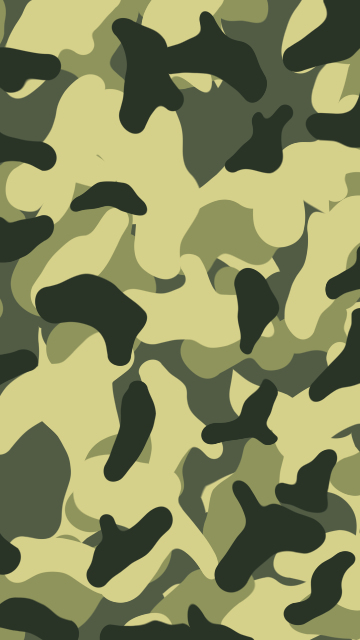
This pattern is drawn by a WebGL 1 fragment shader. Its source:

```glsl
precision highp float;
// Woodland camouflage: layers of bent, lobed strokes in four flat greens.

uniform vec2 u_resolution;

// Palette
const vec3 SAND   = vec3(0.84, 0.82, 0.54);
const vec3 OLIVE  = vec3(0.56, 0.58, 0.36);
const vec3 FOREST = vec3(0.32, 0.36, 0.27);
const vec3 NIGHT  = vec3(0.16, 0.20, 0.15);

// Stroke layers: cell size (canvas heights), spine length and radius (cells)
const vec3 FOREST_STROKE = vec3(0.215, 0.85, 0.27);
const vec3 OLIVE_STROKE  = vec3(0.200, 0.78, 0.20);
const vec3 SAND_STROKE   = vec3(0.210, 0.88, 0.14);
const vec3 NIGHT_STROKE  = vec3(0.182, 0.70, 0.11);

const int   SEGMENTS   = 3;     // bends in each stroke
const float LEAN       = 0.6;   // mean stroke angle, radians
const float LEAN_RANGE = 1.7;   // spread of stroke angles
const float BEND       = 2.2;   // spread of the turn at each joint
const float JITTER     = 0.6;   // scatter of strokes inside their cells
const float BLEND      = 0.09;  // rounding where parts of a stroke join
const float WARP_SCALE = 11.0;  // lobes per canvas height
const float WARP_SIZE  = 0.032; // depth of the lobes

float hash(vec2 p, float salt) {
  vec3 q = fract(p.xyx * vec3(0.1031, 0.1030, 0.0973) + salt * 0.137);
  q += dot(q, q.yzx + 33.33);
  return fract((q.x + q.y) * q.z);
}

float noise(vec2 p, float salt) {
  vec2 i = floor(p), f = fract(p);
  f = f * f * f * (f * (f * 6.0 - 15.0) + 10.0);
  vec2 e = vec2(1.0, 0.0);
  return mix(mix(hash(i, salt), hash(i + e, salt), f.x),
             mix(hash(i + e.yx, salt), hash(i + e.xx, salt), f.x), f.y);
}

float smoothMin(float a, float b) {
  float h = max(BLEND - abs(a - b), 0.0) / BLEND;
  return min(a, b) - 0.25 * h * h * BLEND;
}

vec2 heading(float angle) {
  return vec2(cos(angle), sin(angle));
}

// Capsule whose radius changes from ra at a to rb at b
float taperedCapsule(vec2 p, vec2 a, vec2 b, float ra, float rb) {
  vec2 pa = p - a, ba = b - a;
  float h = clamp(dot(pa, ba) / dot(ba, ba), 0.0, 1.0);
  return length(pa - ba * h) - mix(ra, rb, h);
}

// One wandering stroke around the origin, with a side lobe
float strokeDistance(vec2 p, vec2 id, float span, float radius) {
  float size = mix(0.75, 1.25, hash(id, 1.0));
  span *= size;
  radius *= size;
  float angle = LEAN + LEAN_RANGE * (hash(id, 2.0) - 0.5);
  vec2 a = -0.5 * span * heading(angle);
  float ra = radius * mix(0.65, 1.35, hash(id, 3.0));
  float d = 10.0;
  for (int i = 0; i < SEGMENTS; i++) {
    float salt = 4.0 + 2.0 * float(i);
    vec2 b = a + heading(angle) * span / float(SEGMENTS);
    float rb = radius * mix(0.65, 1.35, hash(id, salt));
    d = smoothMin(d, taperedCapsule(p, a, b, ra, rb));
    angle += BEND * (hash(id, salt + 1.0) - 0.5);
    a = b;
    ra = rb;
  }
  float side = hash(id, 20.0) < 0.5 ? -1.3 : 1.3;
  vec2 tip = heading(LEAN + side) * span * 0.36;
  return smoothMin(d, taperedCapsule(p, vec2(0.0), tip, radius * 0.8, radius * 0.65));
}

// Distance to the nearest stroke of a layer, in canvas heights
float layerDistance(vec2 p, vec3 stroke, float seed) {
  vec2 warp = vec2(noise(p * WARP_SCALE, seed), noise(p * WARP_SCALE + 50.0, seed));
  vec2 g = (p + WARP_SIZE * (warp - 0.5)) / stroke.x + seed * vec2(17.37, 29.61);
  vec2 cell = floor(g);
  float d = 10.0;
  for (int y = -1; y <= 1; y++) {
    for (int x = -1; x <= 1; x++) {
      vec2 id = cell + vec2(float(x), float(y));
      vec2 jitter = vec2(hash(id, 30.0), hash(id, 31.0)) - 0.5;
      vec2 center = id + 0.5 + JITTER * jitter;
      d = min(d, strokeDistance(g - center, id, stroke.y, stroke.z));
    }
  }
  return d * stroke.x;
}

vec3 paint(vec3 under, vec3 ink, float d) {
  float edge = 0.75 / u_resolution.y;
  return mix(ink, under, smoothstep(-edge, edge, d));
}

void main() {
  vec2 p = gl_FragCoord.xy / u_resolution.y;
  vec3 color = SAND;
  color = paint(color, FOREST, layerDistance(p, FOREST_STROKE, 1.0));
  color = paint(color, OLIVE, layerDistance(p, OLIVE_STROKE, 2.0));
  color = paint(color, SAND, layerDistance(p, SAND_STROKE, 3.0));
  color = paint(color, NIGHT, layerDistance(p, NIGHT_STROKE, 4.0));
  gl_FragColor = vec4(color, 1.0);
}
```
